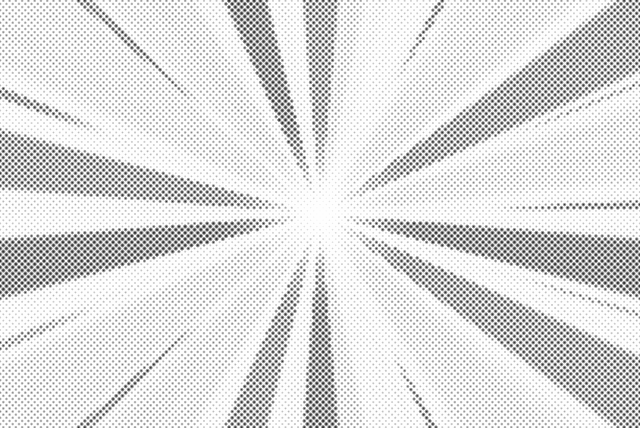
A WebGL 1 fragment shader for this background:

```glsl
precision highp float;
// Halftone sunburst: staggered grey dots that swell inside rays around a white centre.

uniform vec2 u_resolution;

#define CENTER vec2(0.5, 0.5)
#define DOT_SPACING 0.01036
#define DOT_BLUR 1.6
#define INK vec3(0.20)
#define PAPER vec3(0.995)
#define DARK_TONE 0.42
#define MID_TONE 0.31
#define SOFT_TONE 0.085
#define BASE_TONE 0.037
#define STREAK_AMOUNT 0.02

float hash(float n) {
  n = fract(n * 0.1031);
  n *= n + 33.33;
  n *= n + n;
  return fract(n);
}

// Smooth one-dimensional noise
float noise(float x) {
  float i = floor(x);
  float f = x - i;
  return mix(hash(i), hash(i + 1.0), f * f * (3.0 - 2.0 * f));
}

// Mask of a sector between two angles in degrees, with edges of width soft
float sector(float angle, float from, float to, float soft) {
  float inside = 0.5 * (to - from) - abs(angle - 0.5 * (from + to));
  return smoothstep(-soft, soft, inside);
}

// Thin ray that fades in beyond a starting radius
float needle(float angle, float mid, float halfWidth, float start, float radius) {
  return sector(angle, mid - halfWidth, mid + halfWidth, 0.4)
       * smoothstep(start, start + 0.25, radius);
}

// Ink coverage wanted at a point measured from the centre
float toneAt(vec2 p) {
  float radius = length(p);
  float angle = degrees(atan(p.y, p.x + 1e-6));
  float fold = abs(angle);
  float top = step(0.0, p.y);

  // Pale rays, mostly mirrored between the upper and lower halves
  float pale = max(sector(fold, 40.0, 57.0, 2.5), sector(fold, 78.0, 85.0, 1.5));
  pale = max(pale, sector(fold, 120.0, 136.0, 2.0));
  pale = max(pale, sector(fold, 139.0, 155.0, 2.0));
  pale = max(pale, sector(angle, 6.0, 19.0, 2.0));
  float tone = mix(BASE_TONE, SOFT_TONE, pale);
  tone += STREAK_AMOUNT * (noise(angle * 0.6 + 200.0) - 0.5);
  tone *= smoothstep(0.0, 0.2, radius);

  // Broad dark rays
  float heavyTop = mix(MID_TONE, DARK_TONE, top);
  float heavyBottom = mix(DARK_TONE, MID_TONE, top);
  float broad = MID_TONE * sector(fold, 24.0, 35.8, 1.0);
  broad = max(broad, heavyBottom * sector(fold, 85.0, 94.5, 1.0));
  broad = max(broad, heavyTop * sector(fold, 104.0, 114.2, 1.0));
  broad = max(broad, heavyBottom * sector(fold, 165.2, 175.5, 1.0));
  broad = max(broad, DARK_TONE * sector(angle, -14.7, -4.5, 1.0));
  tone = max(tone, broad * smoothstep(0.01, 0.25, radius));

  // Thin rays near the border
  float thin = needle(angle, 1.6, 0.7, 0.35, radius);
  thin = max(thin, needle(fold, mix(62.2, 60.2, top), 0.9, 0.3, radius));
  thin = max(thin, needle(fold, 137.9, 0.9, 0.3, radius));
  thin = max(thin, needle(fold, mix(157.5, 159.2, top), 0.9, 0.48, radius)
                   * mix(0.6, 1.0, top));
  thin = max(thin, 0.55 * needle(fold, mix(17.5, 22.2, top), 0.5, 0.4, radius));
  return max(tone, thin * MID_TONE);
}

void main() {
  vec2 p = (gl_FragCoord.xy - CENTER * u_resolution) / u_resolution.y;

  // Square lattice turned by 45 degrees
  vec2 grid = vec2(p.x + p.y, p.y - p.x) * 0.70710678 / DOT_SPACING;
  vec2 cell = floor(grid) + 0.5;
  vec2 dotCenter = vec2(cell.x - cell.y, cell.x + cell.y) * 0.70710678 * DOT_SPACING;

  // The dot radius follows from the coverage at its own centre
  float dotRadius = sqrt(max(toneAt(dotCenter), 0.0) / 3.14159265);
  float edge = DOT_BLUR / (342.0 * DOT_SPACING);
  float ink = clamp((dotRadius - length(grid - cell)) / edge + 0.5, 0.0, 1.0);
  ink *= min(1.0, 2.0 * dotRadius / edge);

  gl_FragColor = vec4(mix(PAPER, INK, ink), 1.0);
}
```
